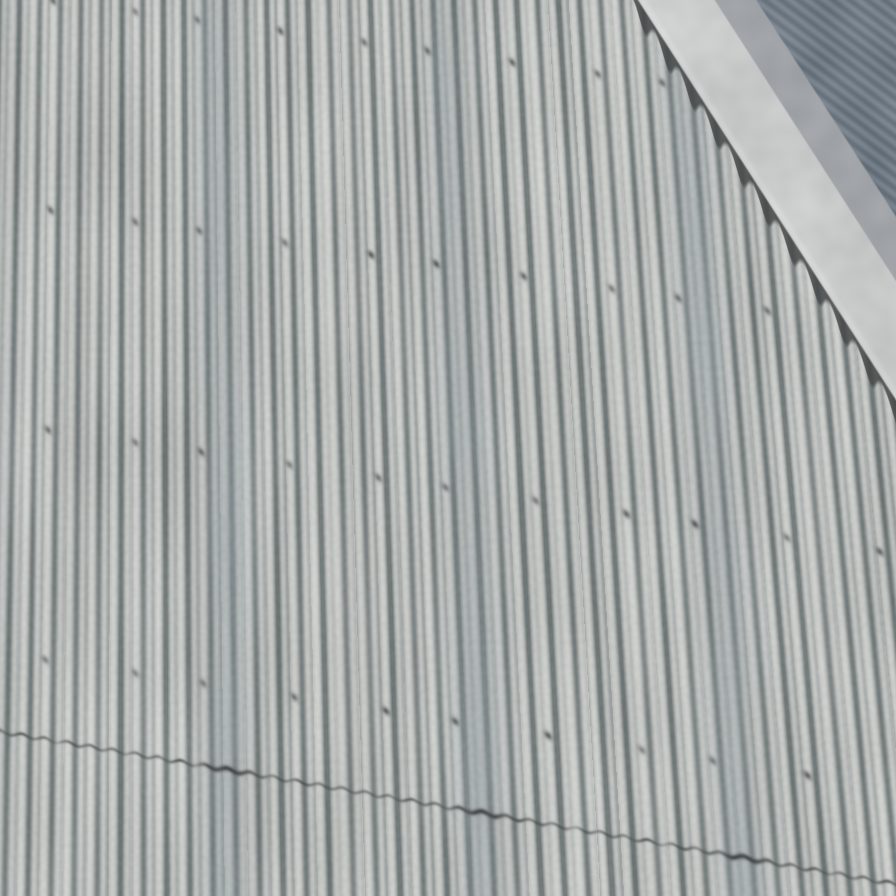
This texture is drawn by a three.js fragment shader. Its source:

```glsl
// Corrugated metal wall seen from below: ribs, bolt rows, a lap seam and a sloping roof trim.
varying vec2 vUv;

const float TAU = 6.2831853;

// Layout, in canvas units
const vec2 VANISH = vec2(0.151, 8.81);        // point where the ribs converge
const float RIBS_PER_SLOPE = 340.0;
const float RIB_SPREAD = 54.0;                // ribs widen toward the right
const float RIB_PITCH = 0.025;
const float SHEET_RIBS = 11.0;                // ribs in one sheet
const int BOLT_ROWS = 4;
const float BOLT_RADIUS = 0.0042;
const float SEAM_HEIGHT = 0.842;
const float SEAM_WIDTH = 0.0022;
const vec2 TRIM_NORMAL = vec2(0.840, -0.542);
const float TRIM_OFFSET = 0.598;
const float TRIM_WIDTH = 0.072;
const float FASCIA_END = 0.111;
const float ROOF_PITCH = 0.0115;
const float EDGE_BLUR = 0.0015;

// Colours
const vec3 CREST = vec3(0.835, 0.840, 0.828);
const vec3 GROOVE = vec3(0.445, 0.475, 0.475);
const vec3 LAP_TINT = vec3(0.53, 0.57, 0.59);
const vec3 BOLT = vec3(0.33, 0.34, 0.35);
const vec3 SHADOW = vec3(0.27, 0.28, 0.28);
const vec3 TRIM = vec3(0.785, 0.790, 0.790);
const vec3 FASCIA = vec3(0.625, 0.640, 0.655);
const vec3 ROOF_DARK = vec3(0.365, 0.410, 0.455);
const vec3 ROOF_LIGHT = vec3(0.530, 0.565, 0.600);

float hash(vec2 p) {
  return fract(sin(dot(p, vec2(127.1, 311.7))) * 43758.5453);
}

vec2 gradient(vec2 cell) {
  float a = TAU * hash(cell);
  return vec2(cos(a), sin(a));
}

// Gradient noise, about -0.7 to 0.7
float noise(vec2 p) {
  vec2 i = floor(p), f = fract(p);
  vec2 w = f * f * f * (f * (f * 6.0 - 15.0) + 10.0);
  vec2 e = vec2(1.0, 0.0);
  float low = mix(dot(gradient(i), f), dot(gradient(i + e.xy), f - e.xy), w.x);
  float high = mix(dot(gradient(i + e.yx), f - e.yx), dot(gradient(i + e.xx), f - e.xx), w.x);
  return mix(low, high, w.y);
}

float bell(float d, float width) {
  return exp(-d * d / (width * width));
}

// Signed distance from a phase to a repeating centre
float wrapped(float phase, float centre) {
  return fract(phase - centre + 0.5) - 0.5;
}

vec3 wall(vec2 p, float rib, float drop, float lap) {
  // Rib profile: a deep groove, a faint groove and a bright crest
  float index = floor(rib + 0.15);
  float depth = 0.82 + 0.30 * hash(vec2(index, 3.0)) + 0.22 * noise(vec2(rib * 0.8, drop * 5.0));
  float deep = bell(wrapped(rib, 0.36), 0.17) * depth;
  float faint = bell(wrapped(rib, 0.80), 0.13) * (0.22 + 0.30 * hash(vec2(index, 8.0)));
  vec3 col = mix(CREST, GROOVE, clamp(0.06 + deep + faint, 0.0, 1.0));

  // Weathered laps, streaks and grain
  float streak = noise(vec2(rib * 0.55, drop * 3.0)) + 0.5 * noise(p * 9.0);
  col = mix(col, LAP_TINT, lap * clamp(0.34 + 0.35 * streak, 0.0, 0.6));
  col += 0.045 * streak + 0.025 * noise(p * 150.0);

  // Bolts sit on ribs 0, 3 and 7 of each sheet
  float nearest = floor(rib + 0.5);
  float slot = mod(nearest, SHEET_RIBS);
  float hasBolt = 1.0 - step(0.5, min(slot, min(abs(slot - 3.0), abs(slot - 7.0))));
  for (int i = 0; i < BOLT_ROWS; i++) {
    float r = float(i);
    vec2 d = vec2((rib - nearest) * RIB_PITCH, drop - (0.013 + 0.229 * r + 0.0057 * r * r));
    d.y -= 0.35 * d.x;
    float strength = 0.55 + 0.40 * hash(vec2(nearest, r));
    col = mix(col, BOLT, hasBolt * strength * bell(length(d), BOLT_RADIUS));
  }

  // Broken lap seam, heaviest where sheets overlap
  float seam = drop - SEAM_HEIGHT - 0.016 * (p.x - VANISH.x) + 0.0018 * cos(TAU * rib);
  float broken = clamp(0.48 + 0.55 * noise(vec2(rib * 1.3, 5.0)) + 0.45 * lap, 0.15, 0.95);
  return mix(col, SHADOW, broken * bell(seam, SEAM_WIDTH * (1.0 + 0.5 * lap)));
}

void main() {
  vec2 p = vec2(vUv.x, 1.0 - vUv.y); // y runs down

  // Perspective coordinates: rib number and drop down the wall
  float slope = (p.x - VANISH.x) / (VANISH.y - vUv.y);
  float rib = slope * (RIBS_PER_SLOPE - RIB_SPREAD * slope);
  float drop = p.y - (0.133 + 0.022 * p.y) * (p.x - VANISH.x);
  float lap = bell(mod(rib + 1.5, SHEET_RIBS) - 5.5, 1.1);
  vec3 col = wall(p, rib, drop, lap);

  // Scalloped shadow below the trim
  float edge = dot(p, TRIM_NORMAL) - TRIM_OFFSET;
  float reach = 0.003 + 0.011 * bell(wrapped(rib, 0.36), 0.28);
  col = mix(col, SHADOW, 0.85 * smoothstep(-reach - 0.002, -reach + 0.002, edge));

  // Trim, fascia and distant ribbed roof
  vec3 trim = TRIM + 0.05 * noise(p * 14.0) + 0.03 * noise(p * 45.0);
  trim += 0.04 * bell(edge - 0.004, 0.004);
  float ridge = 0.5 + 0.5 * cos(TAU * dot(p, vec2(0.60, -0.80)) / ROOF_PITCH);
  vec3 roof = mix(ROOF_DARK, ROOF_LIGHT, 0.2 + 0.55 * ridge + 0.3 * noise(p * 20.0));
  col = mix(col, trim, smoothstep(-EDGE_BLUR, EDGE_BLUR, edge));
  col = mix(col, FASCIA + 0.04 * noise(p * 30.0), smoothstep(-EDGE_BLUR, EDGE_BLUR, edge - TRIM_WIDTH));
  col = mix(col, roof, smoothstep(-EDGE_BLUR, EDGE_BLUR, edge - FASCIA_END));

  gl_FragColor = vec4(clamp(col, 0.0, 1.0), 1.0);
}
```
